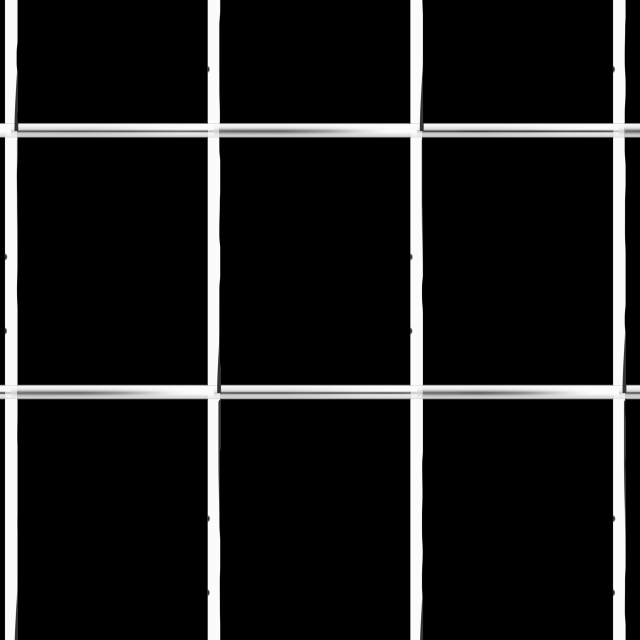
Give the GLSL for this pattern, as a three.js fragment shader.

```glsl
varying vec2 vUv;

const vec2 PITCH = vec2(0.3167, 0.4089);
const vec2 ORIGIN = vec2(0.0176, 0.3874);
const float BAR_HALF = 0.0098;
const float RAIL_HALF = 0.0108;
const float SEAM_DROP = 0.0015;
const float SOFT = 0.0011;
const float WHITE = 0.985;
const float SHADOW = 0.2;

float hash(vec2 p) {
  return fract(sin(dot(p, vec2(127.1, 311.7))) * 43758.5453);
}

float noise(float x, float seed) {
  float i = floor(x);
  float f = fract(x);
  return mix(hash(vec2(i, seed)), hash(vec2(i + 1.0, seed)), f * f * (3.0 - 2.0 * f));
}

// Soft mask of values lying between two limits
float band(float x, float low, float high, float soft) {
  return smoothstep(low - soft, low + soft, x) * (1.0 - smoothstep(high - soft, high + soft, x));
}

float nick(vec2 p, vec2 radius) {
  return 1.0 - smoothstep(0.4, 1.2, length(p / radius));
}

// Upright bar with an uneven right edge
float barTone(float d, float y, float line) {
  float wear = 0.0014 * smoothstep(0.4, 0.9, noise(y * 22.0, line));
  return WHITE * band(d, -BAR_HALF, BAR_HALF - wear, SOFT);
}

// Shading along the right edge and chips on the left edge
float barWear(float d, float t, vec2 cell) {
  float odd = mod(cell.x + cell.y, 2.0);
  float taper = 1.0 - smoothstep(0.0, 0.32, t);
  float upper = smoothstep(0.35, 0.75, t) * (1.0 - smoothstep(0.965, 0.98, t));
  float depth = mix(upper * mix(0.001, 0.0028, hash(cell)), 0.0048 * taper, odd);
  float edge = band(d, BAR_HALF - depth, BAR_HALF + 0.0012, SOFT);
  edge *= smoothstep(0.0, 0.0018, depth);

  float left = d + BAR_HALF;
  float chips = nick(vec2(left, (t - 0.52) * PITCH.y), vec2(0.004, 0.0055));
  chips = max(chips, nick(vec2(left, (t - 0.237) * PITCH.y), vec2(0.0035, 0.0055)));
  return max(edge, chips * (1.0 - odd));
}

// Level rail: white upper lip, streaked seam, pale lower lip
float railTone(float d, float s, vec2 cell) {
  float odd = mod(cell.x + cell.y, 2.0);
  float body = band(d, -RAIL_HALF, RAIL_HALF, 0.0018);
  float lower = 1.0 - smoothstep(-0.008, -0.002, d);
  float tone = WHITE - 0.12 * lower;

  float fade = 1.0 - smoothstep(0.3, 0.9, s);
  float strength = mix(0.55 * fade, 0.6 + 0.2 * hash(cell), odd);
  strength *= smoothstep(0.0, 0.1, s + 0.06) * (0.85 + 0.15 * noise(s * 7.0, cell.x));
  float thickness = mix(0.0032, 0.0019, odd);
  float seam = exp(-pow((d + SEAM_DROP) / thickness, 2.0));
  float haze = 0.16 * fade * exp(-pow((d + SEAM_DROP) / 0.007, 2.0));
  return body * tone * (1.0 - strength * seam) * (1.0 - haze);
}

void main() {
  vec2 grid = (vUv - ORIGIN) / PITCH;
  vec2 nearest = floor(grid + 0.5);
  vec2 offset = (grid - nearest) * PITCH;

  // Segments of bar are divided at the rail seams
  float rise = (vUv.y - ORIGIN.y + SEAM_DROP) / PITCH.y;
  vec2 barCell = vec2(nearest.x, floor(rise));
  vec2 railCell = vec2(floor(grid.x), nearest.y);

  float bar = barTone(offset.x, vUv.y, nearest.x);
  float rail = railTone(offset.y, fract(grid.x), railCell);

  // A trace of the seam carries through each crossing
  float crossing = band(offset.y, -RAIL_HALF, RAIL_HALF, SOFT);
  float tone = mix(max(bar, rail), min(max(bar, rail), rail), 0.35 * crossing);

  float wear = barWear(offset.x, fract(rise), barCell);
  tone = mix(tone, min(tone, SHADOW), wear);
  gl_FragColor = vec4(vec3(tone), 1.0);
}
```
